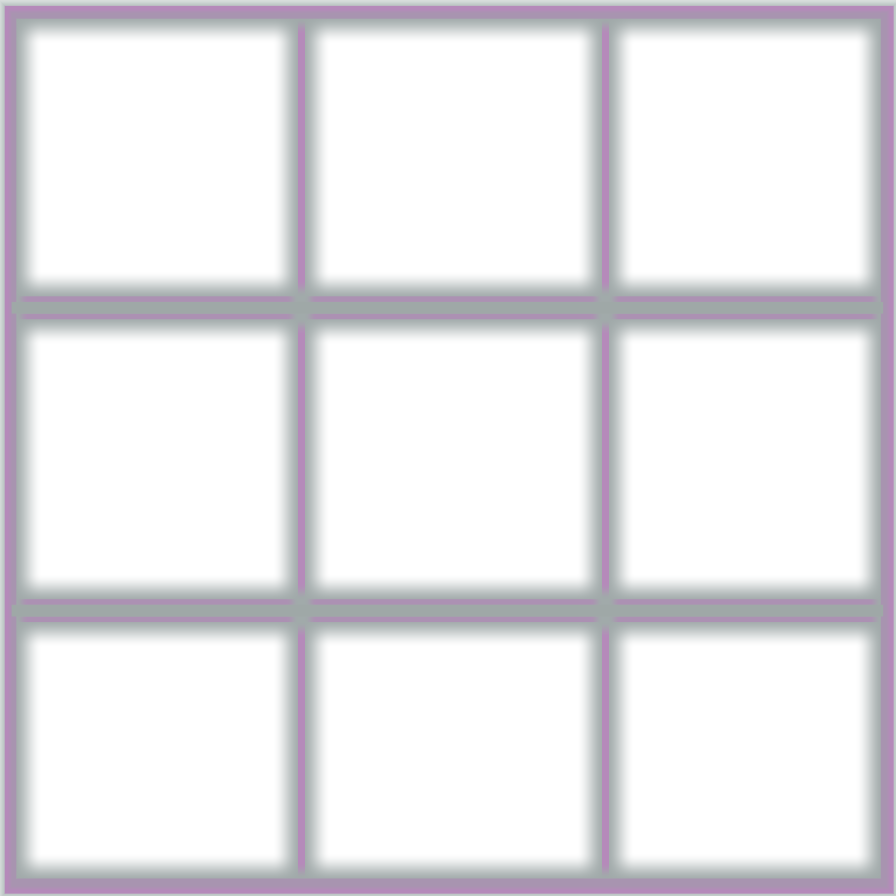
This pattern is drawn by a WebGL 1 fragment shader. Its source:

```glsl
precision highp float;
// Three by three white panes with soft grey inner shadows, in a mauve frame.

uniform vec2 u_resolution;

// Lengths are in design units: the canvas is SIZE units wide, y runs downward.
const float SIZE = 768.0;
const vec2 FIRST_BAR = vec2(258.4, 263.8);     // first inner bar on each axis
const vec2 PITCH = vec2(260.6, 259.6);         // step between inner bars
const vec2 BAR_HALF = vec2(3.0, 9.8);          // half widths: upright, level
const vec2 FRAME_OUT_MIN = vec2(4.0, 5.0);
const vec2 FRAME_OUT_MAX = vec2(766.0, 766.0);
const vec2 FRAME_IN_MIN = vec2(14.0, 16.0);
const vec2 FRAME_IN_MAX = vec2(755.0, 753.0);
const vec2 BAND_SPAN = vec2(10.0, 757.0);      // ends of the level grey bands
const float STRIPE_OFFSET = 7.4;               // level stripe from bar centre
const float STRIPE_HALF = 2.4;
const float SHADOW_START = -3.0;
const float SHADOW_REACH = 22.0;
const float UPRIGHT_FADE = 14.0;               // fading of lines at crossings
const float LEVEL_FADE = 10.0;

const vec3 PANE = vec3(1.0);
const vec3 SHADOW = vec3(0.63, 0.665, 0.665);
const vec3 BAND = vec3(0.625, 0.66, 0.655);
const vec3 ORCHID = vec3(0.71, 0.54, 0.73);
const vec3 MAUVE = vec3(0.66, 0.58, 0.69);
const vec3 MARGIN = vec3(0.74, 0.78, 0.77);

// Coverage of a shape whose signed distance is positive inside.
float cover(float inside, float pixel) {
  return clamp(inside / pixel + 0.5, 0.0, 1.0);
}

// Signed distance to the nearer side of a box on each axis, positive inside.
vec2 boxInset(vec2 p, vec2 low, vec2 high) {
  return min(p - low, high - p);
}

void main() {
  float pixel = SIZE / min(u_resolution.x, u_resolution.y);
  vec2 p = gl_FragCoord.xy / u_resolution * SIZE;
  p.y = SIZE - p.y;

  // Distances to the nearest inner bar, the frame and the pane edges
  vec2 bar = clamp(floor((p - FIRST_BAR) / PITCH + 0.5), 0.0, 1.0);
  vec2 fromBar = abs(p - FIRST_BAR - bar * PITCH);
  vec2 frameInset = boxInset(p, FRAME_IN_MIN, FRAME_IN_MAX);
  vec2 paneInset = min(fromBar - BAR_HALF, frameInset);

  // Panes and their inner shadows
  vec2 light = smoothstep(vec2(SHADOW_START), vec2(SHADOW_REACH), paneInset);
  vec3 color = mix(SHADOW, PANE, light.x * light.y);

  // Upright bars, fading to grey toward crossings
  float upright = cover(BAR_HALF.x - fromBar.x, pixel);
  upright *= smoothstep(0.0, UPRIGHT_FADE, paneInset.y);
  color = mix(color, ORCHID, upright);

  // Paired level stripes with softened ends
  float stripe = cover(STRIPE_HALF - abs(fromBar.y - STRIPE_OFFSET), pixel);
  stripe *= smoothstep(0.0, LEVEL_FADE, paneInset.x);
  color = mix(color, mix(MAUVE, ORCHID, 0.3), stripe);

  // Frame, brighter along its outer rim
  vec2 outer = boxInset(p, FRAME_OUT_MIN, FRAME_OUT_MAX);
  float rim = min(outer.x, outer.y);
  float inner = min(frameInset.x, frameInset.y);
  vec3 frameColor = mix(ORCHID, MAUVE, smoothstep(2.0, 7.0, rim));
  color = mix(frameColor, color, cover(inner, pixel));

  // Grey bands between the stripes, running a little into the frame
  float bandEnds = min(p.x - BAND_SPAN.x, BAND_SPAN.y - p.x);
  float band = cover(STRIPE_OFFSET - STRIPE_HALF - fromBar.y, pixel);
  color = mix(color, BAND, band * cover(bandEnds, pixel));

  // Pale margin outside the frame
  vec3 marginColor = mix(MARGIN, PANE, 0.4 * smoothstep(0.0, 5.0, -rim));
  color = mix(marginColor, color, cover(rim, pixel));

  gl_FragColor = vec4(color, 1.0);
}
```
